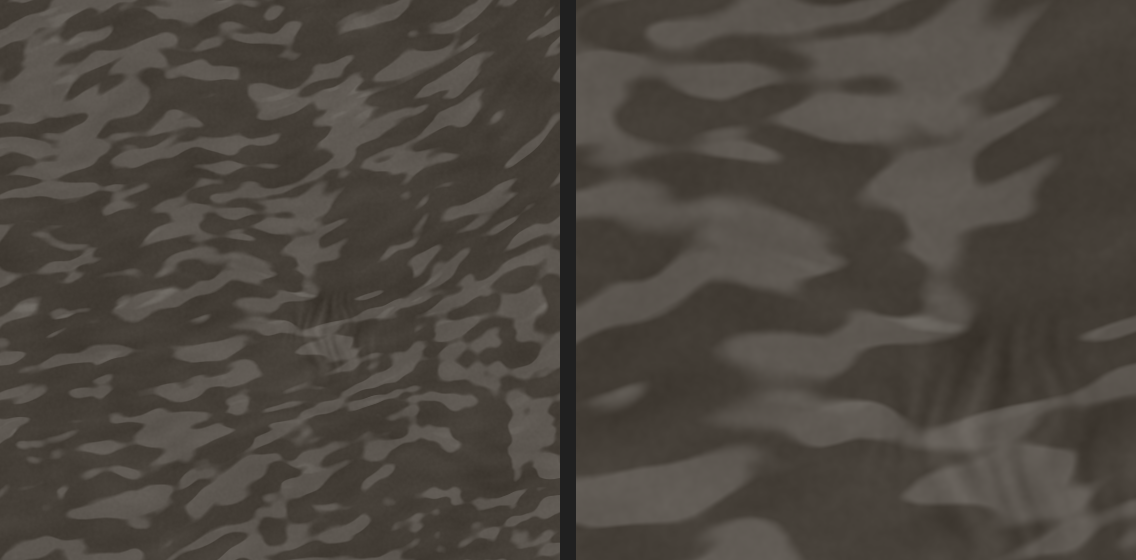
Left: the whole. Right: its middle third, enlarged.
Reproduce this texture procedurally as a Shadertoy shader.

```glsl
// Dull brown-grey rippled surface: pale, slanted flecks over a dark ground.
// Stretched gradient noise in a bent coordinate frame is thresholded softly,
// then tinted with broad shading, sparse glints, faint creases and fine grain.

const vec3 DARK_GROUND = vec3(0.263, 0.240, 0.212);
const vec3 PALE_FLECK  = vec3(0.367, 0.345, 0.320);
const vec3 GLINT_TINT  = vec3(0.100, 0.105, 0.105);
const float SLANT = 0.24;

// Sine-free hash: cell to two values in -1..1
vec2 hashGradient(vec2 cell) {
    vec3 h = fract(vec3(cell.xyx) * vec3(0.1031, 0.1030, 0.0973));
    h += dot(h, h.yzx + 33.33);
    return fract((h.xx + h.yz) * h.zy) * 2.0 - 1.0;
}

// Gradient noise, roughly -1..1 around zero
float noise(vec2 p) {
    vec2 cell = floor(p);
    vec2 f = p - cell;
    vec2 w = f * f * f * (f * (f * 6.0 - 15.0) + 10.0);
    float a = dot(hashGradient(cell), f);
    float b = dot(hashGradient(cell + vec2(1, 0)), f - vec2(1, 0));
    float c = dot(hashGradient(cell + vec2(0, 1)), f - vec2(0, 1));
    float d = dot(hashGradient(cell + vec2(1, 1)), f - vec2(1, 1));
    return 1.5 * mix(mix(a, b, w.x), mix(c, d, w.x), w.y);
}

float layeredNoise(vec2 p, int octaves) {
    float sum = 0.0;
    float weight = 1.0;
    for (int i = 0; i < octaves; i++) {
        sum += weight * noise(p);
        p = mat2(1.6, 1.2, -1.2, 1.6) * p + 17.3;
        weight *= 0.5;
    }
    return sum;
}

// Coordinates along and across the ripples, bent so their slope wanders
vec2 rippleFrame(vec2 p, float slant) {
    float c = cos(slant);
    float s = sin(slant);
    vec2 q = vec2(c * p.x + s * p.y, c * p.y - s * p.x);
    q.y += 0.040 * noise(p * 3.5 + 4.7) + 0.010 * noise(p * 13.0 + 8.1);
    q.x += 0.025 * noise(p * 9.0 + 21.4);
    q.y -= 0.16 * smoothstep(0.68, 1.15, p.x) * smoothstep(0.3, 0.9, p.y);
    return q;
}

// Height of the ripples; higher places become pale
float rippleHeight(vec2 p, vec2 q) {
    float streaks = noise(q * vec2(9.5, 30.0) + 3.1);
    float chips = noise(q * vec2(21.0, 50.0) + 41.6);
    float broad = noise(p * 4.0 + 12.9);
    float crossing = noise(p * vec2(34.0, 13.0) + 6.2);
    float crossArea = smoothstep(0.45, 0.85, p.x) * (1.0 - smoothstep(0.3, 0.7, p.y));
    float palePatch = 1.0 - smoothstep(0.05, 0.34, distance(p, vec2(0.08, 0.88)));
    return streaks + 0.48 * chips + 0.34 * broad
         + 0.45 * crossArea * crossing + 0.22 * palePatch;
}

// Short bright ridges, gathered in a band through the middle
float glints(vec2 p, vec2 q, float pale) {
    float band = exp(-pow((p.y - 0.47) / 0.05, 2.0));
    float ridge = noise(q * vec2(16.0, 62.0) + 77.2);
    float rare = smoothstep(0.05, 0.4, noise(p * 7.0 + 31.8));
    return pale * smoothstep(0.12, 0.55, ridge) * max(0.75 * band, 0.4 * rare);
}

// Thin upright folds inside a small area: signed light and dark
float creases(vec2 p, vec2 center, float radius) {
    float area = 1.0 - smoothstep(0.2 * radius, radius, distance(p, center));
    vec2 bent = p + 0.02 * vec2(noise(p * 16.0), noise(p * 16.0 + 5.5));
    return area * noise(bent * vec2(75.0, 15.0) + 9.4);
}

void mainImage(out vec4 fragColor, in vec2 fragCoord) {
    vec2 p = fragCoord / iResolution.y;
    vec2 q = rippleFrame(p, SLANT);

    // Ground and flecks
    float height = rippleHeight(p, q);
    float pale = smoothstep(0.02, 0.27, height);
    vec3 color = mix(DARK_GROUND, PALE_FLECK, pale);

    // Broad shading and soft mottling
    color += 0.020 * layeredNoise(p * 6.0 + 2.6, 3);
    color += 0.022 * noise(q * vec2(14.0, 38.0) + 58.3);

    // Glints and folds
    color += GLINT_TINT * glints(p, q, pale);
    color += 0.075 * creases(p, vec2(0.59, 0.40), 0.11);

    // Fine grain
    color += 0.010 * layeredNoise(p * 130.0, 2);

    fragColor = vec4(clamp(color, 0.0, 1.0), 1.0);
}
```
